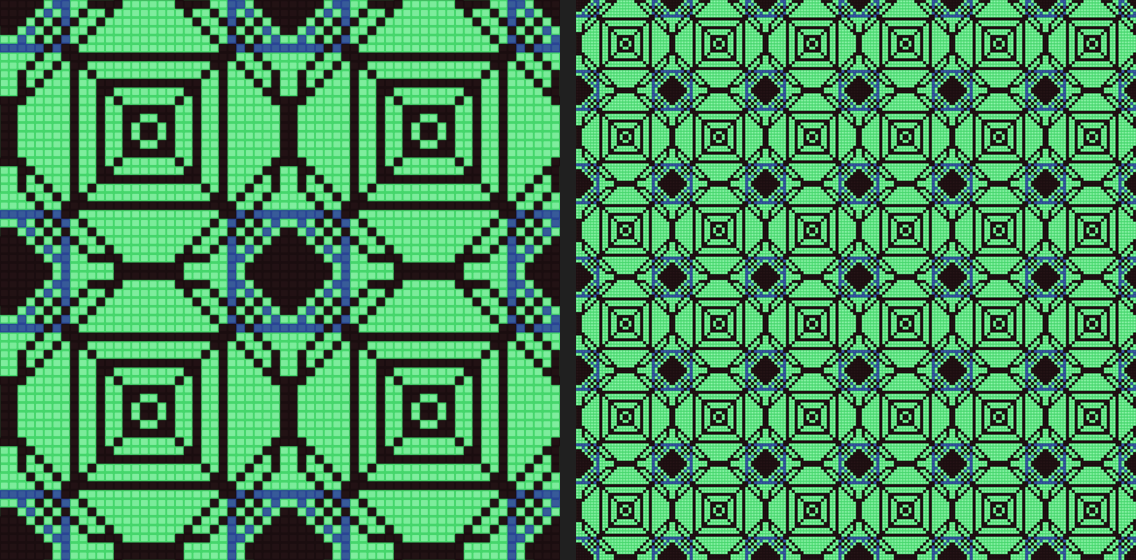
Left, the tile; right, the same tile 3 across and 3 down.
Write a three.js fragment shader that draws this pattern.

```glsl
#define REPEATS 2.0
#define CELLS 32.0
#define EDGE_SOFTNESS 0.10
#define STITCH_SIZE vec2(0.39, 0.35)
#define STITCH_ROUND 0.10
#define WEAR 0.10
#define GREEN_LOW vec3(0.27, 0.84, 0.42)
#define GREEN_HIGH vec3(0.50, 0.93, 0.62)
#define BLUE_LOW vec3(0.16, 0.27, 0.58)
#define BLUE_HIGH vec3(0.22, 0.36, 0.60)
#define DARK_LOW vec3(0.10, 0.05, 0.06)
#define DARK_HIGH vec3(0.135, 0.07, 0.08)

varying vec2 vUv;

float hash(vec2 p) {
  vec3 q = fract(p.xyx * 0.1031);
  q += dot(q, q.yzx + 33.33);
  return fract((q.x + q.y) * q.z);
}

bool same(float a, float b) {
  return abs(a - b) < 0.5;
}

// Fold a cell into one mirrored quarter: 0 at the diamond, 15 at the square
vec2 foldCell(vec2 cell) {
  vec2 k = mod(cell - 1.0, CELLS);
  return min(k, CELLS - 1.0 - k);
}

bool isDark(float lo, float hi) {
  float sum = lo + hi;
  bool diagonal = same(lo, hi);
  bool diamond = sum < 4.5;
  bool squares = same(lo, 7.0) || same(lo, 10.0) || same(lo, 13.0);
  bool bar = same(lo, 0.0) && hi > 11.5;
  bool hook = same(lo, 1.0) && hi > 8.5 && hi < 11.5;
  bool braces = lo > 0.5 && (same(sum, 10.0) || same(sum, 13.0));
  bool spur = same(lo, 3.0) && same(hi, 5.0);
  return diagonal || diamond || squares || bar || hook || braces || spur;
}

bool isBlue(float lo, float hi) {
  bool frame = same(hi, 6.0) && (lo < 3.5 || same(lo, 5.0));
  bool innerDiamond = same(lo + hi, 6.0);
  return frame || innerDiamond;
}

vec3 threadColor(vec2 cell, float sheen) {
  vec2 q = foldCell(cell);
  float lo = min(q.x, q.y);
  float hi = max(q.x, q.y);
  if (isDark(lo, hi)) return mix(DARK_LOW, DARK_HIGH, sheen);
  if (isBlue(lo, hi)) return mix(BLUE_LOW, BLUE_HIGH, sheen);
  return mix(GREEN_LOW, GREEN_HIGH, sheen);
}

// Raised rounded stitch, slightly uneven from cell to cell
float stitch(vec2 p) {
  float uneven = hash(floor(p)) - 0.5;
  vec2 d = abs(fract(p) - 0.5) - STITCH_SIZE + STITCH_ROUND;
  float dist = length(max(d, 0.0)) + min(max(d.x, d.y), 0.0) - STITCH_ROUND;
  float body = 1.0 - smoothstep(-0.07, 0.07, dist);
  return body * (1.0 - WEAR * (0.5 + uneven));
}

void main() {
  vec2 p = vUv * REPEATS * CELLS;
  float sheen = stitch(p);

  // Blend the four nearest cells only close to their shared edges
  vec2 base = floor(p - 0.5);
  vec2 w = smoothstep(0.5 - EDGE_SOFTNESS, 0.5 + EDGE_SOFTNESS, fract(p - 0.5));
  vec3 color = vec3(0.0);
  for (int j = 0; j < 2; j++) {
    for (int i = 0; i < 2; i++) {
      vec2 o = vec2(float(i), float(j));
      vec2 share = mix(1.0 - w, w, o);
      color += share.x * share.y * threadColor(base + o, sheen);
    }
  }
  gl_FragColor = vec4(color, 1.0);
}
```
